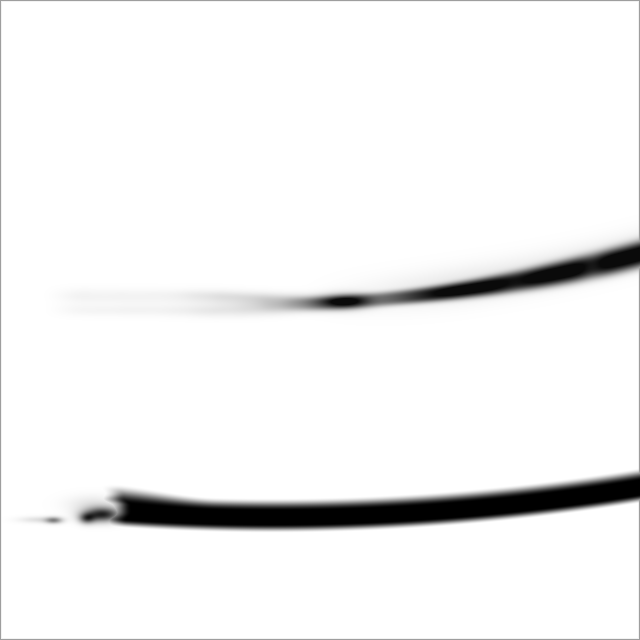
Reproduce this background procedurally as a WebGL 1 fragment shader.

```glsl
precision highp float;
uniform vec2 u_resolution;

// Soft elliptical spot, 1 at its centre
float spot(vec2 p, vec2 centre, vec2 radius) {
  vec2 d = (p - centre) / radius;
  return exp(-dot(d, d));
}

// Bell-shaped band around a height
float band(float offset, float width) {
  return exp(-offset * offset / (width * width));
}

// Uneven bristle texture, stretched along the stroke
float bristles(vec2 p) {
  float sum = 0.0;
  float weight = 0.5;
  vec2 q = p * vec2(14.0, 130.0);
  for (int i = 0; i < 3; i++) {
    sum += weight * sin(q.x + 1.7 * sin(q.y + float(i)));
    q = q.yx * vec2(0.35, 4.0) + 1.3;
    weight *= 0.5;
  }
  return sum;
}

// Heavy lower stroke with a sharp underside and a feathered top
float lowerStroke(vec2 p) {
  float bend = (p.x - 0.425) * (p.x - 0.425);
  float shoulder = 1.0 - smoothstep(0.17, 0.34, p.x);
  float bottom = 0.173 + 0.14 * bend;
  float top = 0.212 + 0.143 * bend + 0.009 * shoulder;
  float feather = 0.010 + 0.005 * shoulder;
  float body = smoothstep(bottom - 0.006, bottom + 0.008, p.y)
             * (1.0 - smoothstep(top - feather, top + feather, p.y));
  body *= smoothstep(0.160, 0.200, p.x + 0.012 * bristles(p));
  // Broken tail at the left tip
  float tail = 0.85 * spot(p, vec2(0.160, 0.196), vec2(0.028, 0.011));
  tail += 0.55 * spot(p, vec2(0.136, 0.190), vec2(0.012, 0.008));
  tail += 0.45 * spot(p, vec2(0.084, 0.187), vec2(0.013, 0.005));
  tail += 0.12 * spot(p, vec2(0.060, 0.188), vec2(0.030, 0.005));
  tail += 0.10 * spot(p, vec2(0.145, 0.212), vec2(0.040, 0.014));
  return max(body, min(tail, 1.0));
}

// Thin upper stroke that dries out toward the left
float upperStroke(vec2 p) {
  float run = max(p.x - 0.4, 0.0);
  float offset = p.y - 0.524 - 0.218 * run * run - 0.012 * max(0.4 - p.x, 0.0);
  float width = mix(0.011, 0.020, smoothstep(0.6, 1.0, p.x));
  float ink = 0.50 * smoothstep(0.43, 0.56, p.x) + 0.48 * smoothstep(0.58, 0.72, p.x);
  ink -= 0.13 * band(p.x - 0.805, 0.03) + 0.16 * band(p.x - 0.925, 0.02);
  float core = ink * exp(-pow(abs(offset) / width, 3.0));
  float halo = 0.10 * smoothstep(0.45, 0.75, p.x) * band(offset - 0.008, 0.028);
  float knot = 0.33 * spot(p, vec2(0.542, 0.529), vec2(0.035, 0.012));

  // Two pale strands, joining where the ink thickens
  float gap = 0.011 * (1.0 - smoothstep(0.30, 0.56, p.x));
  float pale = 0.05 * smoothstep(0.06, 0.14, p.x) + 0.18 * smoothstep(0.22, 0.50, p.x);
  pale *= 1.0 - smoothstep(0.50, 0.60, p.x);
  float strands = band(offset - gap, 0.011) + 0.8 * band(offset + gap, 0.010);
  strands *= pale * (1.0 + 0.2 * bristles(p));
  return clamp(core + halo + knot + strands, 0.0, 0.96);
}

void main() {
  vec2 p = gl_FragCoord.xy / u_resolution;
  float light = (1.0 - lowerStroke(p)) * (1.0 - upperStroke(p));

  // Fine grey frame
  vec2 edge = min(p, 1.0 - p);
  float frame = 1.0 - smoothstep(0.0008, 0.0028, min(edge.x, edge.y));
  light = mix(light, min(light, 0.62), frame);
  gl_FragColor = vec4(vec3(light), 1.0);
}
```
